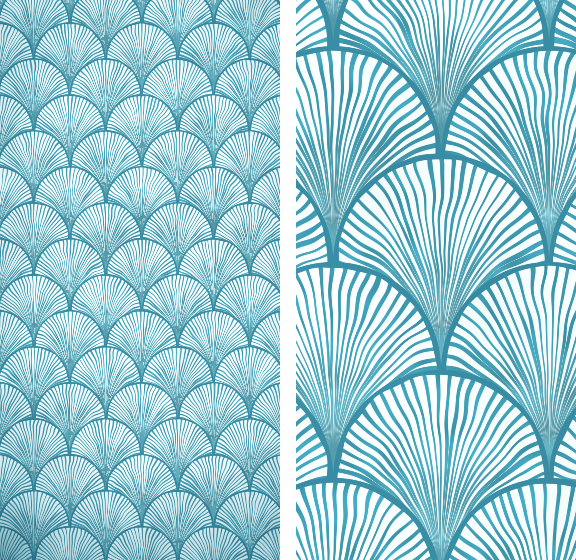
Left: the whole. Right: its middle third, enlarged.
Give the GLSL for this pattern, as a WebGL 2 fragment shader.

```glsl
#version 300 es
precision highp float;
// Overlapping scallop fans with hand-inked ribs that flare from a narrow stem.

uniform vec2 u_resolution;
out vec4 outColor;

// Layout, in canvas widths
const float FAN_RADIUS = 0.1285;
const vec2 FAN_ORIGIN = vec2(0.3776, 1.664);

// Drawing, in fan radii
const float RIM_WIDTH = 0.048;
const float STEM_DROP = 0.17;       // how far the ribs' source lies below the tip
const float RIBS_PER_RADIAN = 10.0;
const float GAP_HALF = 0.33;        // half gap as a share of the rib spacing
const float WOBBLE = 0.70;          // hand tremor, in rib spacings
const float SOFTNESS = 0.55;        // edge blur, in pixels

const vec3 PAPER = vec3(0.97, 1.00, 1.00);
const vec3 INK = vec3(0.25, 0.62, 0.71);
const vec3 STEM_INK = vec3(0.36, 0.65, 0.71);
const vec3 RIM_INK = vec3(0.22, 0.55, 0.64);
const vec3 EDGE_SHADE = vec3(0.77, 0.85, 0.87);

float hash(vec2 p) {
    vec3 q = fract(vec3(p.xyx) * 0.1031);
    q += dot(q, q.yzx + 33.33);
    return fract((q.x + q.y) * q.z);
}

float noise(vec2 p) {
    vec2 i = floor(p), f = fract(p);
    f = f * f * (3.0 - 2.0 * f);
    return mix(mix(hash(i), hash(i + vec2(1, 0)), f.x),
               mix(hash(i + vec2(0, 1)), hash(i + vec2(1, 1)), f.x), f.y);
}

// Ink coverage of the ribs: arcs leaving the stem vertically, square to the rim.
float ribs(vec2 p, vec2 id, float px) {
    vec2 t = p + vec2(0.0, 1.0 + STEM_DROP);
    float r2 = max(dot(t, t), 1e-4);
    float bend = 2.0 * t.x / r2;
    float spacing = (1.0 + bend * bend) * r2 / (4.0 * RIBS_PER_RADIAN);
    float u = 2.0 * atan(bend) * RIBS_PER_RADIAN + hash(id + 40.0);
    u += WOBBLE * (noise(p * 4.0 + id * 7.3) - 0.5);

    // Each gap opens at its own height; odd gaps stop higher up the stem.
    float gapId = floor(u);
    float rnd = hash(vec2(gapId + 60.0, dot(id, vec2(13.0, 29.0)) + 500.0));
    float odd = mod(gapId, 2.0);
    float start = mix(0.2 + 0.5 * rnd, 0.75 + 0.6 * rnd, odd);
    float open = smoothstep(start, start + 0.55, sqrt(r2));
    float gap = GAP_HALF * open * (0.8 + 0.4 * fract(rnd * 7.0));

    float d = (abs(fract(u) - 0.5) - gap) * spacing;
    float soft = SOFTNESS * px;
    float line = smoothstep(-soft, soft, d);
    float average = 1.0 - 2.0 * gap;
    return mix(average, line, smoothstep(0.5 * px, 1.3 * px, spacing));
}

vec3 fan(vec2 p, vec2 id, float px) {
    float height = length(p + vec2(0.0, 1.0));
    vec3 ink = mix(STEM_INK, INK, smoothstep(0.4, 1.5, height));
    ink *= 0.9 + 0.2 * noise(p * 6.0 + id * 3.1);
    vec3 color = mix(PAPER, ink, ribs(p, id, px));

    float width = RIM_WIDTH * (0.7 + 0.6 * noise(p * 5.0 + id * 11.0));
    float soft = SOFTNESS * px;
    float rim = smoothstep(-soft, soft, length(p) - 1.0 + width);
    return mix(color, RIM_INK, rim);
}

void main() {
    vec2 uv = gl_FragCoord.xy / u_resolution.x;
    vec2 view = gl_FragCoord.xy / u_resolution;
    vec2 q = (uv - FAN_ORIGIN) / FAN_RADIUS;
    float px = 1.0 / (u_resolution.x * FAN_RADIUS);

    // Two rows can cover a point; the lower row lies in front.
    vec3 color = PAPER;
    for (int layer = 1; layer >= 0; layer--) {
        float row = floor(q.y) + float(layer);
        float shift = mod(row, 2.0);
        float column = floor((q.x - shift) * 0.5 + 0.5);
        vec2 p = q - vec2(2.0 * column + shift, row);
        vec3 layerColor = fan(p, vec2(column, row) + 30.0, px);
        float soft = SOFTNESS * px;
        float cover = layer == 1 ? 1.0
            : 1.0 - smoothstep(-soft, soft, length(p) - 1.0);
        color = mix(color, layerColor, cover);
    }

    // Uneven light: bright middle, dim borders, darkest at the lower left.
    vec2 c = view - vec2(0.54, 0.54);
    float edge = 0.7 * smoothstep(0.34, 0.80, length(c * vec2(1.0, 1.1)));
    edge += 0.45 * smoothstep(0.22, 0.0, view.y);
    edge += 0.8 * smoothstep(0.25, 0.0, length(view * vec2(1.0, 1.6)));
    color *= mix(vec3(1.0), EDGE_SHADE, edge);
    color *= 0.97 + 0.06 * noise(uv * 9.0);

    outColor = vec4(clamp(color, 0.0, 1.0), 1.0);
}
```
